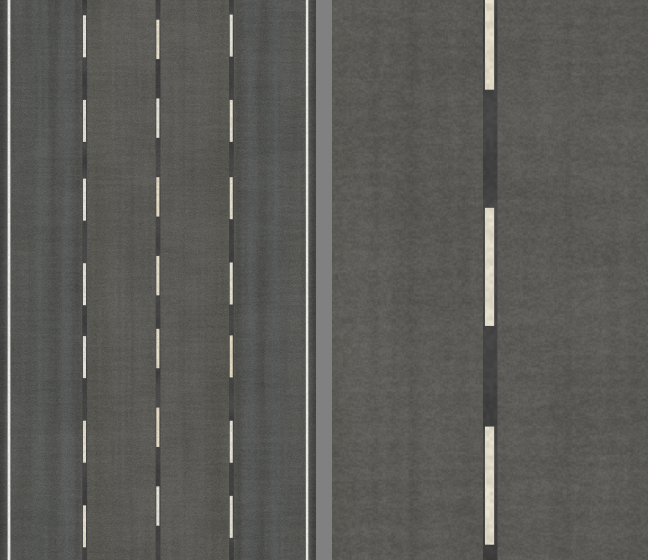
Left: the whole. Right: its middle third, enlarged.
This texture is drawn by a Shadertoy shader. Its source:

```glsl
// Four-lane asphalt road from above: solid edge lines and three dashed dividers on dark strips.

float hash(vec2 p) {
    vec3 q = fract(p.xyx * vec3(0.1031, 0.1030, 0.0973));
    q += dot(q, q.yzx + 33.33);
    return fract((q.x + q.y) * q.z);
}

float noise(vec2 p) {
    vec2 i = floor(p), f = fract(p);
    f = f * f * (3.0 - 2.0 * f);
    return mix(mix(hash(i), hash(i + vec2(1, 0)), f.x),
               mix(hash(i + vec2(0, 1)), hash(i + vec2(1, 1)), f.x), f.y);
}

// Antialiased band of the given half width around zero
float band(float d, float halfWidth, float px) {
    return clamp((halfWidth - abs(d)) / px + 0.5, 0.0, 1.0);
}

// Soft bump used for tyre tracks and stains
float bump(float d, float width) {
    return exp(-d * d / (width * width));
}

vec3 asphalt(vec2 p) {
    float side = abs(p.x - 216.0);
    float outer = smoothstep(96.0, 112.0, side);
    vec3 color = mix(vec3(0.357, 0.355, 0.338), vec3(0.335, 0.338, 0.325), outer);

    // Lengthwise wear: bluish tracks, dark seams beside the dividers
    color += vec3(0.004, 0.012, 0.022) * (bump(side - 126.0, 7.0) + bump(side - 160.0, 10.0));
    color -= 0.028 * (bump(side - 109.0, 6.0) + 0.8 * bump(side - 143.0, 6.0));
    color -= vec3(0.014, 0.014, 0.022) * bump(side - 84.0, 14.0);
    color -= 0.012 * bump(side - 36.0, 2.0);
    color += 0.022 * (noise(vec2(p.x * 0.22, p.y * 0.008)) - 0.5);

    // Crosswise rolling marks, blotches and grain
    color += 0.022 * (noise(p * vec2(0.03, 0.35)) - 0.5);
    color += 0.025 * (noise(p * vec2(0.02, 0.025) + 40.0) - 0.5);
    color += 0.035 * (noise(p * vec2(0.5, 0.9)) - 0.5);
    color += 0.045 * (noise(p * 1.4 + 70.0) - 0.5);

    // Dark gutters outside the edge lines
    return color * (1.0 - 0.22 * smoothstep(205.0, 214.0, side));
}

void mainImage(out vec4 fragColor, in vec2 fragCoord) {
    // Canvas mapped to 432 by 768 road units, measured from the top left
    vec2 uv = fragCoord / iResolution.xy;
    vec2 p = vec2(uv.x, 1.0 - uv.y) * vec2(432.0, 768.0);
    float px = 432.0 / iResolution.x;
    float wear = noise(p * 0.6 + 15.0);
    vec3 color = asphalt(p);

    // Solid edge lines
    float edge = max(band(p.x - 12.3, 1.9, px), band(p.x - 419.8, 1.7, px));
    color = mix(color, vec3(0.93, 0.93, 0.915) - 0.07 * wear, edge);

    for (int i = 0; i < 3; i++) {
        float lane = float(i);
        float x = p.x - 115.6 - 100.3 * lane;
        bool center = i == 1;

        // Dark strip under the divider, patchy along its length
        float patches = noise(vec2(lane * 9.0, p.y * 0.045));
        vec3 tar = vec3(0.225, 0.225, 0.228) + 0.06 * patches + 0.04 * (wear - 0.5);
        color = mix(color, tar, 0.95 * band(x - 0.2, 3.3, px));

        // Dashes, with shortened gaps where road sections join
        for (int k = 0; k < 7; k++) {
            float n = float(k);
            float late = step(4.0, n), mid = step(2.0, n);
            float start = center ? 27.0 + 108.0 * n - 8.0 * late
                : i == 0 ? 21.0 + 116.0 * n - 8.0 * mid - 16.0 * late
                : 20.0 + 117.0 * n - 11.0 * mid - 17.0 * late - 14.0 * step(6.0, n);
            float halfLength = center ? 27.0 : 28.8;
            float dash = band(x + 0.1, 2.1, px) * band(p.y - start - halfLength, halfLength, px);
            vec3 paint = mix(vec3(0.92, 0.92, 0.89), vec3(0.92, 0.88, 0.79), hash(vec2(lane, n) + 3.0));
            color = mix(color, paint - 0.10 * wear, dash);
        }
    }
    fragColor = vec4(color, 1.0);
}
```
